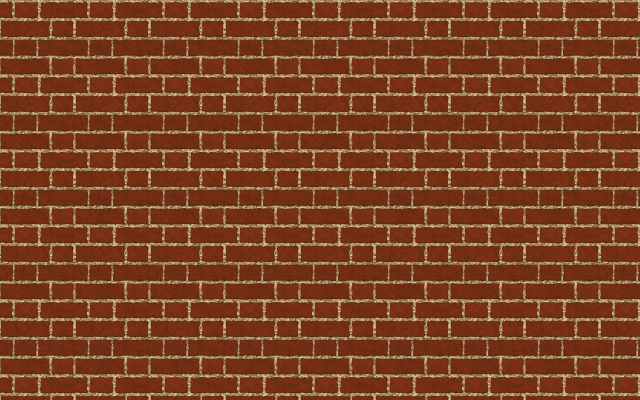
This texture is drawn by a WebGL 1 fragment shader. Its source:

```glsl
precision highp float;

uniform vec2 u_resolution;

// Layout: one tile holds four courses, each with a long and a short brick
const float TILES_DOWN = 5.3333;
const float COURSES = 4.0;
const float BED_OFFSET = 0.011;
const float BED_HALF = 0.020;
const float JOINT_HALF = 0.017;
const float THIN_JOINT_HALF = 0.012;
const float CORNER = 0.012;
const float RAGGEDNESS = 0.020;

// Colours
const vec3 BRICK = vec3(0.49, 0.19, 0.08);
const vec3 BRICK_DARK = vec3(0.38, 0.17, 0.065);
const vec3 RIM = vec3(0.27, 0.15, 0.06);
const vec3 MORTAR_DARK = vec3(0.46, 0.34, 0.20);
const vec3 MORTAR = vec3(0.67, 0.55, 0.39);
const vec3 MORTAR_LIGHT = vec3(0.84, 0.75, 0.60);

float hash(vec2 p) {
  vec3 h = fract(vec3(p.xyx) * 0.1031);
  h += dot(h, h.yzx + 33.33);
  return fract((h.x + h.y) * h.z);
}

// Value noise that wraps after one tile; cells is the count per tile
float tileNoise(vec2 p, float cells, float seed) {
  p *= cells;
  vec2 i = floor(p);
  vec2 f = fract(p);
  f = f * f * (3.0 - 2.0 * f);
  vec2 a = mod(i, cells) + seed;
  vec2 b = mod(i + 1.0, cells) + seed;
  return mix(mix(hash(a), hash(vec2(b.x, a.y)), f.x),
             mix(hash(vec2(a.x, b.y)), hash(b), f.x), f.y);
}

float roundedBox(vec2 p, vec2 halfSize, float radius) {
  vec2 d = abs(p) - halfSize + radius;
  return length(max(d, 0.0)) + min(max(d.x, d.y), 0.0) - radius;
}

void main() {
  float pixel = TILES_DOWN / u_resolution.y;
  vec2 tile = vec2(gl_FragCoord.x, u_resolution.y - gl_FragCoord.y) * pixel;

  // Course and its half-period shift
  float level = (tile.y - BED_OFFSET) * COURSES;
  float course = mod(floor(level), COURSES);
  float odd = mod(course, 2.0);
  float thin = step(1.5, course) * step(course, 2.5);
  float first = step(course, 0.5);

  // Short brick around its centre, long brick in the rest of the period
  float center = mix(0.34, 0.835, odd) + 0.012 * first;
  float shortHalf = 0.158 + 0.013 * first;
  float across = abs(fract(tile.x - center + 0.5) - 0.5);
  float isShort = step(across, shortHalf);
  vec2 local = vec2(mix(0.5 - across, across, isShort),
                    (fract(level) - 0.5) / COURSES);
  vec2 cell = vec2(mix(0.5 - shortHalf, shortHalf, isShort), 0.5 / COURSES);
  vec2 gap = vec2(mix(JOINT_HALF, THIN_JOINT_HALF, thin),
                  BED_HALF - 0.003 * thin);

  // Brick outline with worn edges
  float chips = tileNoise(tile, 22.0, 3.0) * 0.6
              + tileNoise(tile, 47.0, 71.0) * 0.4 - 0.5;
  float edge = roundedBox(local, cell - gap, CORNER) + chips * RAGGEDNESS;
  float soft = max(0.6 * pixel, 0.007);

  // Brick face: blotches, grain and a tint for each brick
  float blotch = tileNoise(tile, 13.0, 19.0);
  float grain = tileNoise(tile, 58.0, 37.0);
  float tint = hash(vec2(course + 5.0, isShort + 11.0)) - 0.5;
  float darkness = 0.55 * blotch + 0.65 * grain - 0.35 + 0.15 * thin;
  vec3 face = mix(BRICK, BRICK_DARK, clamp(darkness, 0.0, 1.0));
  face *= 1.0 + 0.08 * tint + 0.12 * (tileNoise(tile, 41.0, 53.0) - 0.5);

  // Shaded rim, deepest under the lower edge
  float lower = smoothstep(0.05, 0.10, local.y);
  float rim = smoothstep(-0.028, -0.002, edge) * (0.22 + 0.38 * lower);
  face = mix(face, RIM, rim);

  // Speckled mortar
  float sand = tileNoise(tile, 52.0, 97.0);
  vec3 mortar = mix(MORTAR_DARK, MORTAR, smoothstep(0.05, 0.45, sand));
  mortar = mix(mortar, MORTAR_LIGHT, smoothstep(0.45, 0.85, sand));
  mortar *= 1.0 - 0.10 * thin;

  vec3 color = mix(face, mortar, smoothstep(-soft, soft, edge));
  gl_FragColor = vec4(color, 1.0);
}
```
